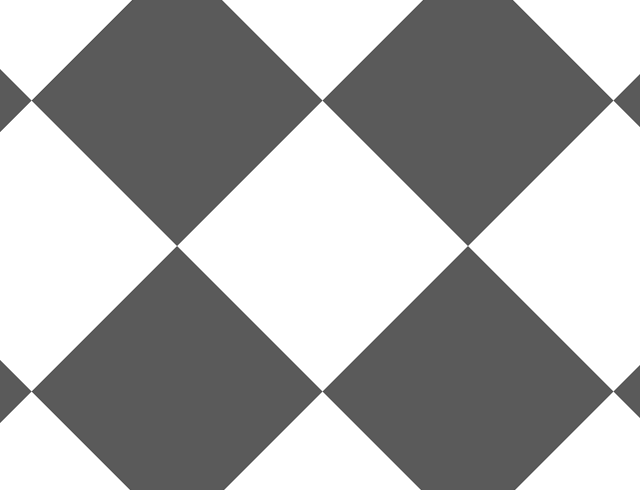
Write a WebGL 1 fragment shader that draws this pattern.

```glsl
precision highp float;

uniform vec2 u_resolution;

const float PERIOD = 0.5937;                     // repeat size, in canvas heights
const vec2 FIRST_CENTER = vec2(0.3614, 0.2010);  // center of the lower left diamond
const float RIM_WIDTH = 0.0021;

const vec3 WHITE = vec3(1.0);
const vec3 GRAY = vec3(0.353);
const vec3 RIM_GRAY = vec3(0.31);

// Offset from the center of the nearest repeat
vec2 repeatCentered(vec2 p, float period) {
  return (fract(p / period + 0.5) - 0.5) * period;
}

// Signed distance to a square standing on its corner
float diamondDistance(vec2 p, float radius) {
  return (abs(p.x) + abs(p.y) - radius) * 0.70711;
}

// Smoothed inside coverage of a signed distance
float coverage(float dist, float pixel) {
  return clamp(0.5 - dist / pixel, 0.0, 1.0);
}

void main() {
  float pixel = 1.0 / u_resolution.y;
  vec2 uv = gl_FragCoord.xy * pixel;

  // Diamonds meet corner to corner
  vec2 cell = repeatCentered(uv - FIRST_CENTER, PERIOD);
  float dist = diamondDistance(cell, 0.5 * PERIOD);

  // Gray fill with a hairline darker rim
  vec3 fill = mix(RIM_GRAY, GRAY, coverage(dist + RIM_WIDTH, pixel));
  vec3 color = mix(WHITE, fill, coverage(dist, pixel));

  gl_FragColor = vec4(color, 1.0);
}
```
